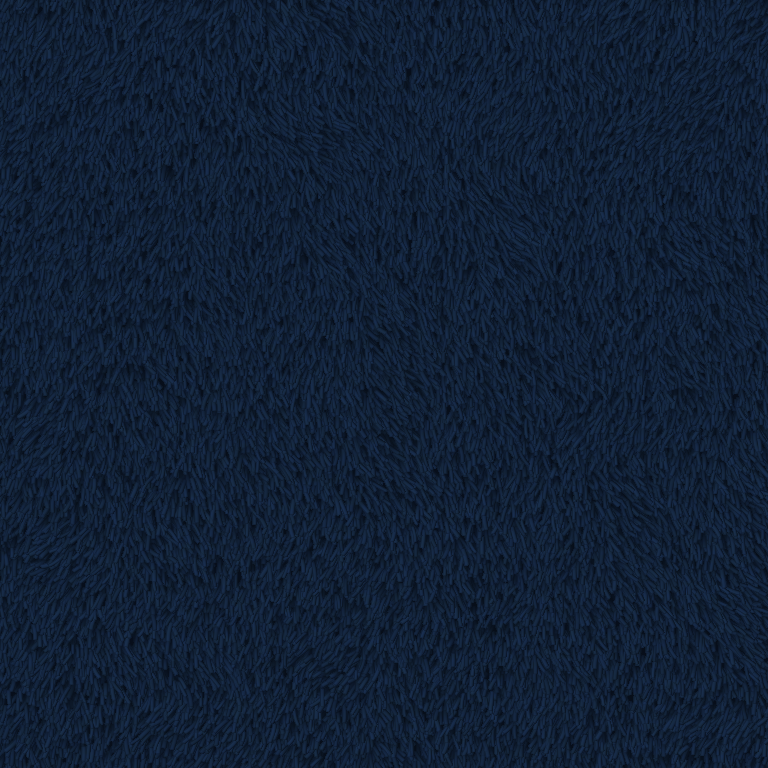
A WebGL 1 fragment shader for this texture:

```glsl
precision highp float;
// A navy shag carpet: short overlapping fibres combed along a swirling flow.

uniform vec2 u_resolution;

const float CELLS = 118.0;       // fibre cells across the canvas
const float EDGE = 0.09;         // edge softness, in cells
const float LAYER_SHARPNESS = 38.0;
const vec3 GAP_COLOR = vec3(0.026, 0.056, 0.102);
const vec3 LIT_COLOR = vec3(0.094, 0.175, 0.288);

float hash(vec2 p) {
  return fract(sin(dot(p, vec2(127.1, 311.7))) * 43758.5453);
}

float noise(vec2 p) {
  vec2 i = floor(p);
  vec2 f = fract(p);
  vec2 s = f * f * (3.0 - 2.0 * f);
  float low = mix(hash(i), hash(i + vec2(1.0, 0.0)), s.x);
  float high = mix(hash(i + vec2(0.0, 1.0)), hash(i + vec2(1.0, 1.0)), s.x);
  return mix(low, high, s.y);
}

// Lean of the pile away from vertical, in radians
float pileLean(vec2 p) {
  float broad = noise(p * 5.0 + 3.7) - 0.5;
  float swirl = noise(p * 13.0 + 19.3) - 0.5;
  return 0.08 + 1.0 * broad + 1.2 * swirl;
}

// Rotates into fibre space, where y runs from root to tip
vec2 toFibreSpace(vec2 p, float lean) {
  vec2 tip = vec2(sin(lean), -cos(lean));
  return vec2(dot(p, vec2(-tip.y, tip.x)), dot(p, tip));
}

float roundedBox(vec2 p, vec2 halfSize, float radius) {
  vec2 q = abs(p) - halfSize + radius;
  return length(max(q, 0.0)) + min(max(q.x, q.y), 0.0) - radius;
}

// Returns brightness in x and layer weight in y for one fibre
vec2 fibre(vec2 p, vec2 cell, float row) {
  vec2 id = cell + row * 57.0;
  // Each fibre keeps to its own half of the cell, for an even pile
  vec2 center = cell + vec2(hash(id), 0.5 * (row + hash(id + 11.3)));
  float lean = pileLean(center / CELLS) + 1.0 * (hash(id + 23.9) - 0.5);
  vec2 local = toFibreSpace(p - center, lean);
  float halfLength = mix(0.7, 1.5, hash(id + 37.1));
  float halfWidth = mix(0.22, 0.34, hash(id + 71.7));
  local.x += (hash(id + 41.7) - 0.5) * 0.2 * local.y * local.y;

  float d = roundedBox(local, vec2(halfWidth, halfLength), 0.12);
  float coverage = 1.0 - smoothstep(-EDGE, EDGE, d);
  float along = clamp(local.y / halfLength * 0.5 + 0.5, 0.0, 1.0);
  float height = 0.62 * hash(id + 53.3) + 0.38 * along;

  // Roots sit in shade; the sides of each fibre round away from the light
  float side = clamp(local.x / halfWidth, -1.0, 1.0);
  float shade = mix(0.12, 0.9, smoothstep(0.12, 0.8, height));
  shade += 0.24 * (hash(id + 67.9) - 0.5);
  shade *= 1.0 - 0.38 * side * side - 0.24 * side;
  shade *= 1.0 - 0.3 * smoothstep(-0.14, 0.02, d);
  return vec2(max(shade, 0.0), coverage * exp(LAYER_SHARPNESS * height));
}

// Blends all nearby fibres, with the highest one dominating
float pileBrightness(vec2 p) {
  vec2 baseCell = floor(p);
  float total = 0.0;
  float weight = 1.0;
  for (int y = -2; y <= 2; y++) {
    for (int x = -2; x <= 2; x++) {
      vec2 cell = baseCell + vec2(float(x), float(y));
      for (int k = 0; k < 2; k++) {
        vec2 f = fibre(p, cell, float(k));
        total += f.x * f.y;
        weight += f.y;
      }
    }
  }
  return total / weight;
}

void main() {
  vec2 uv = gl_FragCoord.xy / min(u_resolution.x, u_resolution.y);
  float brightness = pileBrightness(uv * CELLS);
  vec3 color = mix(GAP_COLOR, LIT_COLOR, clamp(brightness, 0.0, 1.15));

  // Faint shift of blue between single fibres
  color.b *= 1.0 + 0.12 * (noise(uv * 200.0 + 31.0) - 0.5);
  gl_FragColor = vec4(color, 1.0);
}
```
